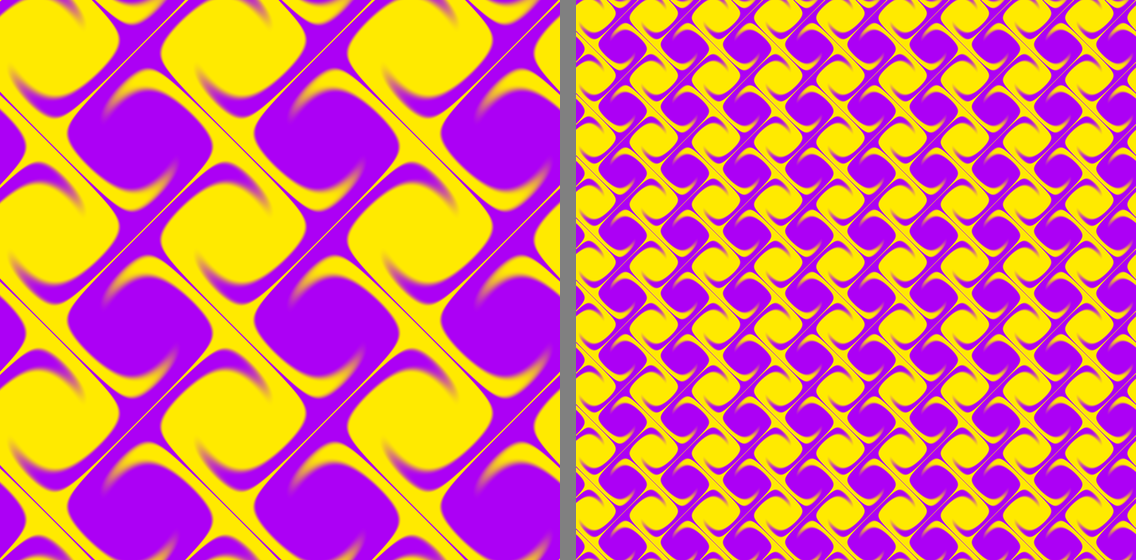
Left, the tile; right, the same tile 3 across and 3 down.
Write a WebGL 1 fragment shader that draws this pattern.

```glsl
precision highp float;

// Two-colour stripes stirred by a square lattice of counter-rotating vortices.
// Each point is traced back through the steady flow of the stream function
// cos(x) + cos(y), then coloured by the horizontal stripe it started in.

uniform vec2 u_resolution;

const float TAU = 6.28318531;
const float REPEATS = 3.0;                  // whole vortex pairs across and down
const vec2 VORTEX_CENTRE = vec2(0.25, 0.75); // yellow vortex within one repeat
const float STIR_TIME = 5.0;                // how far the stripes are wound up
const float STRIPE_SOFTNESS = 0.33;         // half width of the stripe blend
const vec3 YELLOW = vec3(1.0, 0.918, 0.0);
const vec3 PURPLE = vec3(0.675, 0.0, 0.96);
const int STEPS = 40;
const int SAMPLES = 2;                      // supersampling per axis

// Velocity of the reversed flow; the cell borders are straight diagonals.
vec2 reverseFlow(vec2 p) {
  return vec2(-sin(p.y), sin(p.x));
}

// Midpoint integration back to the unstirred position.
vec2 unstir(vec2 p) {
  float dt = STIR_TIME / float(STEPS);
  for (int i = 0; i < STEPS; i++) {
    vec2 middle = p + 0.5 * dt * reverseFlow(p);
    p += dt * reverseFlow(middle);
  }
  return p;
}

vec3 stirredStripes(vec2 uv) {
  vec2 phase = TAU * (fract(uv * REPEATS) - VORTEX_CENTRE);
  float stripe = cos(unstir(phase).y);
  return mix(PURPLE, YELLOW, smoothstep(-STRIPE_SOFTNESS, STRIPE_SOFTNESS, stripe));
}

void main() {
  // Average a small grid of samples to smooth the hairline filaments.
  vec3 total = vec3(0.0);
  for (int j = 0; j < SAMPLES; j++) {
    for (int i = 0; i < SAMPLES; i++) {
      vec2 offset = (vec2(float(i), float(j)) + 0.5) / float(SAMPLES) - 0.5;
      total += stirredStripes((gl_FragCoord.xy + offset) / u_resolution);
    }
  }
  gl_FragColor = vec4(total / float(SAMPLES * SAMPLES), 1.0);
}
```
